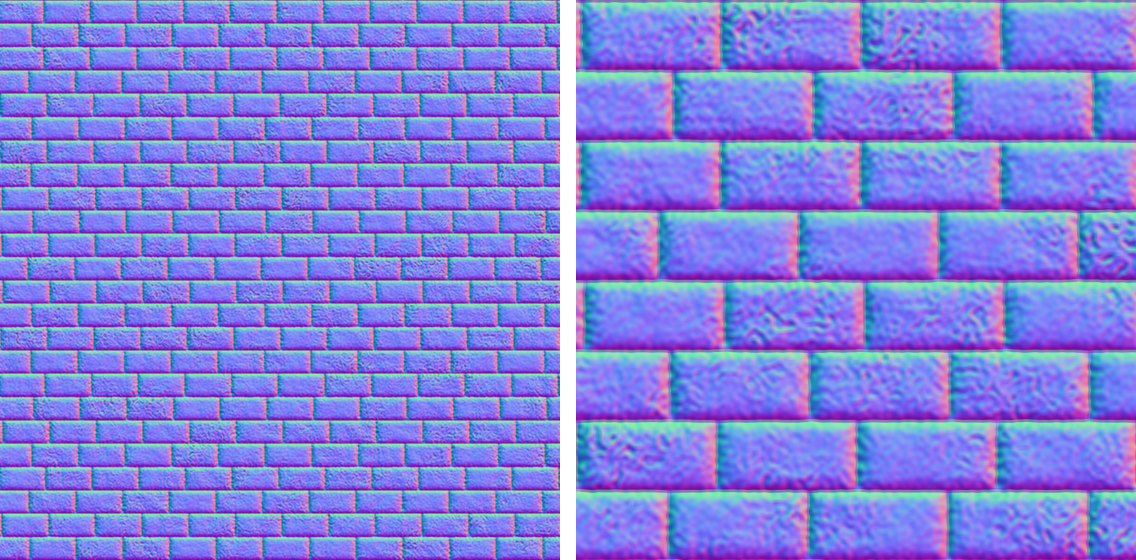
Left, the full canvas; right, a detail of the centre.
Write a three.js fragment shader that draws this texture map.

```glsl
// Tangent-space normal map of a rough brick wall in staggered courses.
#define COLS 12.0          // bricks across
#define ROWS 24.0          // courses up
#define STAGGER 0.66       // joint position on even courses, in bricks
#define JITTER 0.14        // random slide of each course, in bricks
#define BEVEL_HEIGHT 0.24  // brick relief, in course heights
#define BEVEL_WIDTH 0.072  // falloff of the rounded edge, in course heights
#define RAGGED 0.03        // raggedness of the brick edges
#define GRAIN 0.024        // depth of the surface grain
#define PITS 0.045         // depth of the worn pits
#define SLOPE_STEP 0.0014  // step of the slope measurement
#define SAMPLE_STEP 0.0008 // spread of the smoothing samples

varying vec2 vUv;

float hash(vec2 p) {
  vec3 q = fract(p.xyx * vec3(0.1031, 0.1030, 0.0973));
  q += dot(q, q.yzx + 33.33);
  return fract((q.x + q.y) * q.z);
}

// Contribution of one lattice corner, wrapped so the noise tiles
float corner(vec2 cell, vec2 offset, float period) {
  float angle = 6.28318 * hash(mod(cell, period) + period);
  return dot(vec2(cos(angle), sin(angle)), offset);
}

float gradientNoise(vec2 uv, float period) {
  vec2 p = uv * period;
  vec2 i = floor(p);
  vec2 f = p - i;
  vec2 u = f * f * f * (f * (f * 6.0 - 15.0) + 10.0);
  vec2 e = vec2(1.0, 0.0);
  float low = mix(corner(i, f, period), corner(i + e.xy, f - e.xy, period), u.x);
  float high = mix(corner(i + e.yx, f - e.yx, period), corner(i + e.xx, f - e.xx, period), u.x);
  return mix(low, high, u.y);
}

// Relief in course heights
float wallHeight(vec2 uv) {
  // Brick layout
  vec2 p = uv * vec2(COLS, ROWS);
  float row = mod(floor(p.y), ROWS);
  float shift = STAGGER * (1.0 - mod(row, 2.0)) + JITTER * (hash(vec2(row, 7.0)) - 0.5);
  p.x -= shift;
  vec2 f = fract(p);
  vec2 brick = vec2(mod(floor(p.x), COLS), row);

  // Rounded, ragged edges, a little wider on the upright joints
  float fine = gradientNoise(uv, 223.0);
  vec2 edge = min(f, 1.0 - f) * vec2(ROWS / COLS, 1.0);
  edge = max(edge + RAGGED * fine * vec2(1.0, 0.4), 0.0);
  vec2 bevel = 1.0 - exp(-edge / (BEVEL_WIDTH * vec2(1.25, 1.0)));

  // Grain and pits, stronger on some bricks and patches
  float medium = gradientNoise(uv, 149.0);
  float coarse = gradientNoise(uv, 83.0);
  float swell = gradientNoise(uv, 41.0);
  float patches = 0.5 + 0.35 * hash(brick + 19.0) + 1.1 * gradientNoise(uv, 16.0);
  float wear = clamp(patches, 0.3, 1.4);
  float grain = GRAIN * (0.8 * fine + medium + 1.3 * coarse + 2.2 * swell);
  float pit = PITS * wear * smoothstep(0.05, 0.6, medium + 0.6 * coarse);
  return BEVEL_HEIGHT * bevel.x * bevel.y + (grain - pit) * (0.35 + wear);
}

vec3 wallNormal(vec2 uv) {
  float h = wallHeight(uv);
  vec2 slope = vec2(wallHeight(uv + vec2(SLOPE_STEP, 0.0)),
                    wallHeight(uv + vec2(0.0, SLOPE_STEP))) - h;
  return normalize(vec3(-slope / (SLOPE_STEP * ROWS), 1.0));
}

void main() {
  // Average four samples to smooth the creases
  vec3 normal = vec3(0.0);
  for (int j = 0; j < 2; j++) {
    for (int i = 0; i < 2; i++) {
      vec2 offset = vec2(float(i), float(j)) * 2.0 - 1.0;
      normal += 0.25 * wallNormal(vUv + offset * SAMPLE_STEP);
    }
  }
  // Deepen the blue channel on steep slopes and in the joints
  normal.z *= mix(0.35, 0.95, normal.z);
  gl_FragColor = vec4(normal * 0.5 + 0.5, 1.0);
}
```
